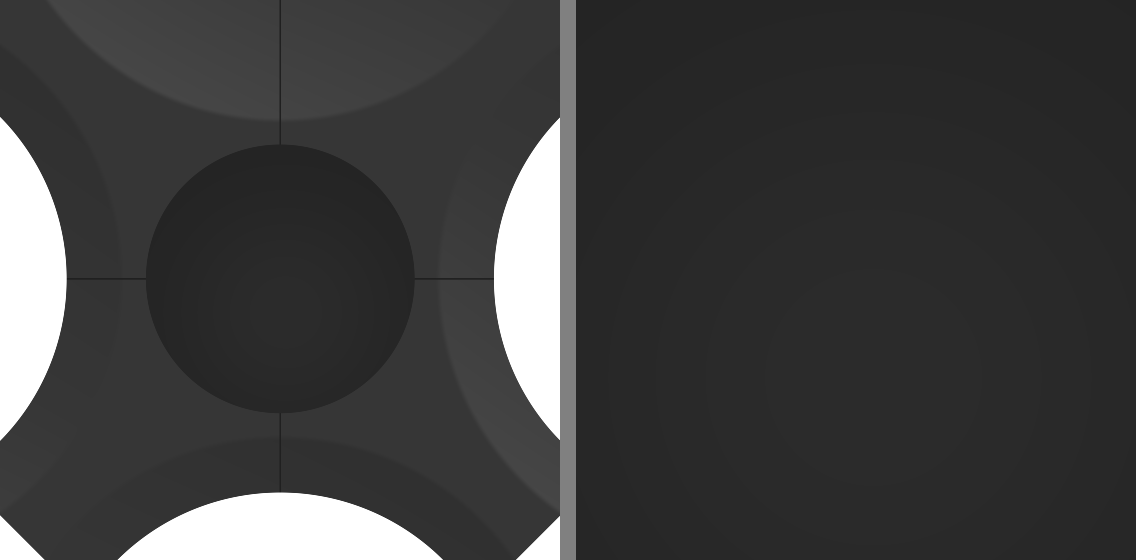
Left, the full canvas; right, a detail of the centre.
A three.js fragment shader for this pattern:

```glsl
varying vec2 vUv;

const float REPEATS = 1.0;
const vec2 CELL_CENTER = vec2(0.5005, 0.502);

const vec3 PLATE_COLOR = vec3(0.212);
const vec3 DISC_CORE_COLOR = vec3(0.170);
const vec3 DISC_RIM_COLOR = vec3(0.142);
const vec3 SEAM_COLOR = vec3(0.125);
const vec3 GAP_COLOR = vec3(1.0);

const float DISC_RADIUS = 0.240;
const vec2 DISC_GLOW_OFFSET = vec2(0.01, -0.06);
const float DISC_GLOW_RADIUS = 0.30;

const float LOBE_DISTANCE = 0.793;
const float HOLE_RADIUS = 0.4115;
const float BEVEL_RADIUS = 0.510;
const float BEVEL_SOFTNESS = 0.006;
const float BOWL_DEPTH = 0.21;
const float CORNER_CUT = 0.9225;

const vec2 LIGHT_DIRECTION = vec2(-0.5, -0.866);
const float LIT_GAIN = 0.063;
const float SHADE_GAIN = 0.026;
const float DEPTH_FADE = 0.5;

const float SEAM_HALF_WIDTH = 0.0014;
const float EDGE = 0.0009;

// Coverage of a shape from its signed distance, negative inside
float fill(float signedDistance) {
  return 1.0 - smoothstep(-EDGE, EDGE, signedDistance);
}

// Light gained or lost on the bevel around one lobe
float bevelLight(vec2 fromLobe) {
  float radius = length(fromLobe);
  float facing = dot(fromLobe / max(radius, 0.001), LIGHT_DIRECTION);
  float inside = 1.0 - smoothstep(-BEVEL_SOFTNESS, BEVEL_SOFTNESS, radius - BEVEL_RADIUS);
  float depth = clamp((BEVEL_RADIUS - radius) / BOWL_DEPTH, 0.0, 1.0);
  float gain = facing > 0.0 ? LIT_GAIN : SHADE_GAIN;
  return inside * facing * gain * (1.0 - DEPTH_FADE * depth);
}

void main() {
  vec2 p = fract(vUv * REPEATS) - CELL_CENTER;

  // Four lobes: right, top, left, bottom; the top one stays a closed bowl
  float light = 0.0;
  float gap = 0.0;
  vec2 axis = vec2(1.0, 0.0);
  for (int i = 0; i < 4; i++) {
    vec2 fromLobe = p - axis * LOBE_DISTANCE;
    light += bevelLight(fromLobe);
    if (axis.y < 0.5) gap = max(gap, fill(length(fromLobe) - HOLE_RADIUS));
    axis = vec2(-axis.y, axis.x);
  }
  vec3 color = PLATE_COLOR + light;

  // Crossed seams
  float seam = fill(min(abs(p.x), abs(p.y)) - SEAM_HALF_WIDTH);
  color = mix(color, SEAM_COLOR, seam);

  // Central disc with a soft, lowered glow
  float glow = smoothstep(0.0, 1.0, length(p - DISC_GLOW_OFFSET) / DISC_GLOW_RADIUS);
  vec3 discColor = mix(DISC_CORE_COLOR, DISC_RIM_COLOR, glow);
  color = mix(color, discColor, fill(length(p) - DISC_RADIUS));

  // Chamfered lower corners
  float corner = (CORNER_CUT - abs(p.x) - abs(p.y)) * 0.7071;
  gap = max(gap, fill(corner) * step(p.y, 0.0));

  gl_FragColor = vec4(mix(color, GAP_COLOR, gap), 1.0);
}
```
